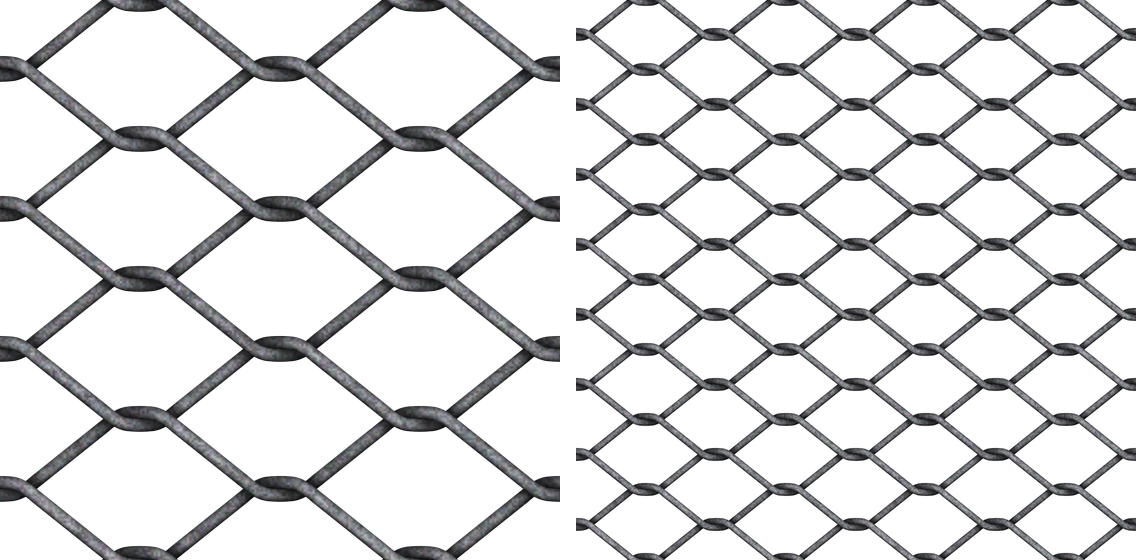
Left: one tile. Right: repeated 2 by 2.
Give the GLSL for this pattern, as a Shadertoy shader.

```glsl
// Chain-link fence of weathered steel wire on white: zigzag wires hook around each other.
// The canvas is split into 4 x 4 staggered cells with one clasp each; a clasp is an arch
// and its upside-down twin, shaded as round tubes with wrapping speckle noise.

const float CELLS = 4.0;          // columns and rows of clasps
const float WIRE_RADIUS = 0.047;  // in cells
const float WIRE_SLOPE = 0.8;
const float ROW_SHIFT = 0.008;

float hash(vec2 p) {
    return fract(sin(dot(p, vec2(127.1, 311.7))) * 43758.5453);
}

// Value noise over the unit square that repeats after `period` lattice steps
float wrapNoise(vec2 uv, float period, float seed) {
    vec2 p = uv * period;
    vec2 i = floor(p);
    vec2 f = fract(p);
    f = f * f * (3.0 - 2.0 * f);
    vec2 a = mod(i, period) + seed;
    vec2 b = mod(i + 1.0, period) + seed;
    return mix(mix(hash(a), hash(vec2(b.x, a.y)), f.x),
               mix(hash(vec2(a.x, b.y)), hash(b), f.x), f.y);
}

float smoothMin(float a, float b, float k) {
    float h = max(k - abs(a - b), 0.0) / k;
    return min(a, b) - 0.25 * h * h * k;
}

// Height of the wire's centre line: shallow crown running into straight legs
float archHeight(float x) {
    float crown = 0.045 - 0.6 * x * x;
    float leg = 0.5 * WIRE_SLOPE - 0.25 - WIRE_SLOPE * abs(x);
    return smoothMin(crown, leg, 0.045);
}

// Signed distance across the wire, positive above its centre line
float wireOffset(vec2 p, float side) {
    float e = 0.01;
    float slope = (archHeight(p.x + e) - archHeight(p.x - e)) / (2.0 * e);
    return (p.y - side * archHeight(p.x)) / sqrt(1.0 + slope * slope);
}

// Mottled steel tint, with fine faintly coloured grain
vec3 steelGrain(vec2 uv) {
    float blotch = wrapNoise(uv, 72.0, 3.0) - 0.5;
    float patches = wrapNoise(uv, 12.0, 17.0) - 0.5;
    float grain = wrapNoise(uv, 250.0, 31.0) - 0.5;
    vec3 tint = vec3(wrapNoise(uv, 180.0, 47.0),
                     wrapNoise(uv, 180.0, 59.0),
                     wrapNoise(uv, 180.0, 71.0)) - 0.5;
    return vec3(0.98, 0.99, 1.03) * (1.0 + 0.3 * blotch + 0.14 * patches + 0.5 * grain)
         + 0.17 * tint;
}

// Round tube; `under` tells how far this part passes behind the other wire
vec3 shadeWire(float offset, float otherOffset, float x, float under, vec3 grain) {
    float t = clamp(offset / WIRE_RADIUS, -1.0, 1.0) - 0.1;
    float body = pow(max(1.0 - t * t, 0.0), 0.8);
    float light = mix(0.13, 0.55, body);
    float shadow = smoothstep(0.03, 0.17, abs(otherOffset));
    light *= mix(1.0, mix(0.22, 0.87, shadow), under);
    light *= mix(0.82, 1.0, smoothstep(0.03, 0.2, abs(x)));
    return light * grain;
}

float coverage(float offset, float aa) {
    return 1.0 - smoothstep(-aa, aa, abs(offset) - WIRE_RADIUS);
}

void mainImage(out vec4 fragColor, in vec2 fragCoord) {
    vec2 uv = fragCoord / iResolution.xy;
    float aa = 0.7 * CELLS / min(iResolution.x, iResolution.y);

    // Staggered cells: even columns sit half a row higher
    vec2 p = uv * CELLS;
    float column = floor(p.x + 0.5);
    p.x -= column;
    p.y -= ROW_SHIFT + 0.5 * (1.0 - mod(column, 2.0));
    p.y -= floor(p.y + 0.5);

    // The two hooked wires of this clasp
    float arch = wireOffset(p, 1.0);
    float bowl = wireOffset(p, -1.0);
    float bowlUnder = smoothstep(-0.1, 0.1, p.x);
    vec3 grain = steelGrain(uv);
    vec3 archColor = shadeWire(arch, bowl, p.x, 1.0 - bowlUnder, grain);
    vec3 bowlColor = shadeWire(bowl, arch, p.x, bowlUnder, grain);
    float archCover = coverage(arch, aa);
    float bowlCover = coverage(bowl, aa);

    // The bowl lies in front on the left, the arch on the right
    bool archInFront = p.x > 0.0;
    vec3 color = vec3(1.0);
    color = mix(color, archInFront ? bowlColor : archColor, archInFront ? bowlCover : archCover);
    color = mix(color, archInFront ? archColor : bowlColor, archInFront ? archCover : bowlCover);
    fragColor = vec4(clamp(color, 0.0, 1.0), 1.0);
}
```
